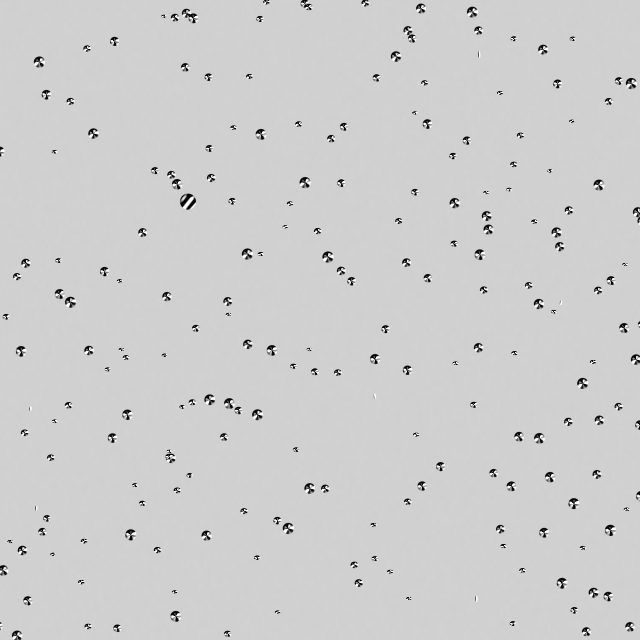
Write a WebGL 1 fragment shader that draws this texture.

```glsl
precision highp float;
// Tiny glassy droplets and a few pale slivers scattered over a flat grey sheet.
// Two jittered grids, thinned by smooth noise, place the droplets; each one is
// shaded by streaks fanning out from its centre and a dark, lopsided rim.

uniform vec2 u_resolution;

vec3 hash3(vec2 p) {
  vec3 q = fract(p.xyx * vec3(0.1031, 0.1030, 0.0973));
  q += dot(q, q.yxz + 33.33);
  return fract((q.xxy + q.yzz) * q.zyx);
}

float smoothNoise(vec2 p) {
  vec2 i = floor(p), f = fract(p);
  f = f * f * (3.0 - 2.0 * f);
  float low = mix(hash3(i).x, hash3(i + vec2(1.0, 0.0)).x, f.x);
  float high = mix(hash3(i + vec2(0.0, 1.0)).x, hash3(i + 1.0).x, f.x);
  return mix(low, high, f.y);
}

// Grey tone inside a droplet; q runs from -1 to 1 across it.
float dropletTone(vec2 q, float seed, bool banded) {
  float d = length(q);
  float angle = atan(q.y, q.x + 0.0001);
  float streaks = 0.52 + 0.55 * sin(2.0 * angle - 0.3 + 0.9 * d + seed)
                + 0.38 * sin(5.0 * angle + 6.28 * seed);
  float tone = mix(0.3, streaks, smoothstep(0.0, 0.35, d));
  if (banded) tone = 0.5 + 0.8 * sin(dot(q, vec2(0.78, -0.62)) * 7.0 + 0.6);
  // Dark crescent at the upper left, pale lip at the lower right
  float side = dot(q, vec2(-0.5, 0.86));
  tone -= 0.9 * smoothstep(0.55, 0.95, d) * smoothstep(-0.3, 0.5, side);
  tone += 0.3 * smoothstep(0.5, 0.9, -side);
  return clamp(tone, 0.03, 1.0);
}

float addDroplets(float grey, vec2 p, float layer, float px) {
  vec2 home = floor(p * 14.0);
  for (int j = -1; j <= 1; j++) {
    for (int i = -1; i <= 1; i++) {
      vec2 cell = home + vec2(float(i), float(j));
      vec3 place = hash3(cell + 37.0 * layer + 11.0);
      vec3 look = hash3(cell + 53.0 * layer + 171.0);
      float density = mix(0.22, 0.82, smoothNoise(cell * 0.4 + 20.0));
      if (place.z > density) continue;

      bool banded = look.y > 0.994;
      float radius = banded ? 0.0125 : mix(0.0042, 0.0088, look.x);
      float squash = mix(0.58, 1.0, smoothstep(0.004, 0.0072, radius));
      vec2 q = (p - (cell + place.xy) / 14.0) / (radius * vec2(1.0, squash));
      float soft = 0.7 * px / radius;
      float cover = 1.0 - smoothstep(1.0 - soft, 1.0 + soft, length(q));
      if (cover > 0.0) grey = mix(grey, dropletTone(q, look.z, banded), cover);
    }
  }
  return grey;
}

// Thin upright splinters: white body with a dark edge on one side.
float addSlivers(float grey, vec2 p, float px) {
  vec2 cell = floor(p * 6.0);
  vec3 h = hash3(cell + 310.0);
  if (h.z > 0.17) return grey;
  vec2 q = p - (cell + 0.15 + 0.7 * h.xy) / 6.0;
  q.x += q.y * mix(-0.15, 0.25, h.x);
  float reach = mix(0.004, 0.0085, h.y);
  float halfWidth = 0.0019 * sqrt(max(0.0, 1.0 - q.y * q.y / (reach * reach)));
  float cover = 1.0 - smoothstep(-0.6 * px, 0.6 * px, abs(q.x) - halfWidth);
  cover *= 1.0 - smoothstep(reach - px, reach, abs(q.y));
  float tone = mix(0.25, 0.98, smoothstep(-0.4, 0.3, (q.x + 0.0008) / 0.0012));
  return mix(grey, tone, cover);
}

void main() {
  float px = 1.0 / min(u_resolution.x, u_resolution.y);
  vec2 p = gl_FragCoord.xy * px;

  // Sheet with a barely visible grain
  float grey = 0.816 + 0.008 * (smoothNoise(p * vec2(190.0, 130.0)) - 0.5);

  grey = addSlivers(grey, p, px);
  grey = addDroplets(grey, p, 0.0, px);
  grey = addDroplets(grey, p, 1.0, px);
  gl_FragColor = vec4(vec3(grey), 1.0);
}
```
